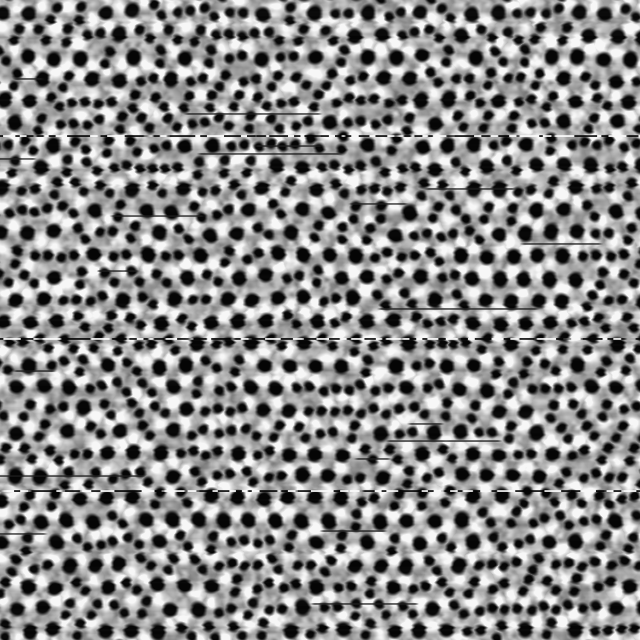
Write a WebGL 1 fragment shader that draws this pattern.

```glsl
precision highp float;
// Grainy scan of a hexagonal lattice: dark single or paired pits, bright bumps, streaked scan lines.

uniform vec2 u_resolution;

float hash(vec2 p) {
  vec3 q = fract(vec3(p.xyx) * 0.1031);
  q += dot(q, q.yzx + 33.33);
  return fract((q.x + q.y) * q.z);
}

float noise(vec2 p) {
  vec2 cell = floor(p), f = fract(p);
  f = f * f * (3.0 - 2.0 * f);
  return mix(mix(hash(cell), hash(cell + vec2(1.0, 0.0)), f.x),
             mix(hash(cell + vec2(0.0, 1.0)), hash(cell + vec2(1.0, 1.0)), f.x), f.y);
}

// Soft dark disc, 1 inside and 0 outside
float pit(vec2 d, float radius) {
  return 1.0 - smoothstep(radius - 0.1, radius + 0.09, length(d));
}

// One large pit, or two small ones along a lattice direction
float sitePits(vec2 d, vec2 id) {
  float large = step(hash(id + 41.0), 0.1 + 0.65 * noise(id * 0.3 + 7.0));
  float angle = 1.0472 * floor(3.0 * hash(id + 83.0)) + 0.5 * hash(id + 59.0);
  vec2 arm = 0.25 * vec2(cos(angle), sin(angle));
  float single = pit(d * vec2(1.0, 0.85 + 0.25 * hash(id + 19.0)), 0.28);
  float pair = max(pit(d - arm, 0.2), pit(d + arm, 0.19));
  return mix(pair, single, large);
}

// Bumps in the two hollows beside a site, one usually brighter
float siteBumps(vec2 d, vec2 id) {
  float swap = step(0.7, hash(id + 127.0));
  vec2 upper = d - vec2(0.5, 0.28), lower = d - vec2(0.5, -0.28);
  vec2 stretch = vec2(0.8 + 0.5 * hash(id + 31.0), 1.0);
  float a = exp(-9.0 * dot(upper * stretch, upper * stretch));
  float b = exp(-9.0 * dot(lower * stretch, lower * stretch));
  return max(a * mix(1.0, 0.35, swap), b * mix(0.25, 1.0, swap));
}

// Tone of the lattice, p in units of the site spacing
float surface(vec2 p) {
  float dark = 0.0, bright = 0.0;
  float nearRow = floor(p.y / 0.845 + 0.5);
  for (int j = -1; j <= 1; j++) {
    float row = nearRow + float(j);
    float shift = 0.5 * mod(row, 2.0);
    float nearColumn = floor(p.x - shift + 0.5);
    for (int i = -1; i <= 1; i++) {
      vec2 id = vec2(nearColumn + float(i), row) + 11.0;
      vec2 site = vec2(id.x - 11.0 + shift, row * 0.845);
      vec2 jitter = 0.12 * (vec2(hash(id), hash(id + 67.0)) - 0.5);
      vec2 d = p - site - jitter;
      dark = max(dark, sitePits(d, id));
      bright = max(bright, siteBumps(d, id));
    }
  }
  float grain = noise(p * 5.0 + 90.0) - 0.5;
  float light = 0.55 + 0.5 * bright + 0.28 * grain;
  return mix(light, 0.02, dark);
}

// Broken streaks along single scan lines: x is tone, y is coverage
vec2 streak(vec2 uv) {
  float line = floor(uv.y * 256.0);
  float across = fract(uv.y * 256.0);
  float full = max(max(step(abs(line - 59.0), 0.5), step(abs(line - 120.0), 0.5)),
                   step(abs(line - 201.0), 0.5));
  float partial = step(0.91, hash(vec2(line, 5.0)));
  float start = 1.2 * hash(vec2(line, 17.0)) - 0.2;
  float end = start + 0.05 + 0.25 * hash(vec2(line, 29.0));
  float span = smoothstep(start, start + 0.01, uv.x) * (1.0 - smoothstep(end - 0.01, end, uv.x));
  float dash = noise(vec2(uv.x * 110.0, line));
  float tone = mix(0.12, smoothstep(0.4, 0.6, dash), full);
  float edge = smoothstep(0.0, 0.25, across) * (1.0 - smoothstep(0.75, 1.0, across));
  return vec2(tone, edge * max(0.85 * full, 0.7 * partial * span));
}

void main() {
  vec2 uv = gl_FragCoord.xy / u_resolution;
  float wobble = noise(vec2(3.0, uv.y * 256.0)) - 0.5;
  vec2 p = uv * 24.5 + vec2(-0.11, -0.35);
  p += 0.16 * (vec2(noise(uv * 9.0), noise(uv * 9.0 + 50.0)) - 0.5);
  p.x += 0.08 * wobble;

  float tone = surface(p) + 0.05 * wobble;
  vec2 scan = streak(uv);
  tone = mix(tone, scan.x, scan.y);
  gl_FragColor = vec4(vec3(clamp(tone, 0.02, 0.97)), 1.0);
}
```
